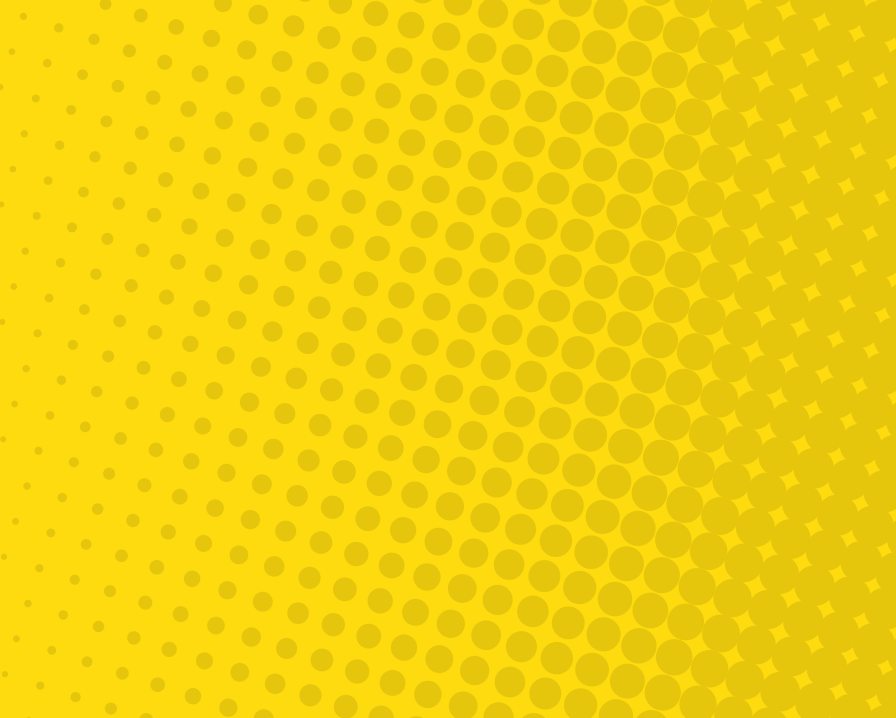
Reproduce this pattern procedurally as a Shadertoy shader.

```glsl
// Radius grows from left to right, in units of the canvas height
float dotRadius(float x) {
    return 0.0041 + 0.0293 * x - 0.00706 * x * x;
}

// Signed distance to the nearest dot of a tilted square lattice
float halftone(vec2 p) {
    vec2 origin = vec2(0.0326, 0.9772);
    vec2 stepA = vec2(0.04919, -0.01598);
    vec2 stepB = vec2(stepA.y, -stepA.x);
    vec2 q = p - origin;
    vec2 cell = floor(vec2(dot(q, stepA), dot(q, stepB)) / dot(stepA, stepA));

    // The four surrounding dots cover every overlap
    float d = 1.0;
    for (int j = 0; j < 2; j++) {
        for (int i = 0; i < 2; i++) {
            vec2 id = cell + vec2(i, j);
            vec2 center = origin + id.x * stepA + id.y * stepB;
            d = min(d, length(p - center) - dotRadius(center.x));
        }
    }
    return d;
}

void mainImage(out vec4 fragColor, in vec2 fragCoord) {
    vec2 p = fragCoord / iResolution.y;
    float pixel = 1.0 / iResolution.y;

    vec3 yellow = vec3(0.996, 0.86, 0.06);
    vec3 mustard = vec3(0.9, 0.775, 0.05);

    float ink = 1.0 - smoothstep(-0.7 * pixel, 0.7 * pixel, halftone(p));
    fragColor = vec4(mix(yellow, mustard, ink), 1.0);
}
```
